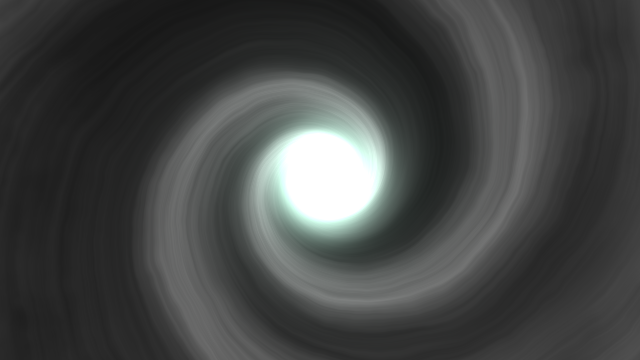
Reproduce this background procedurally as a Shadertoy shader.

```glsl
const float PI = 3.14159265;
const float SPIRAL_PITCH = 0.33;
const vec2 CORE_OFFSET = vec2(0.014, 0.002);
const vec3 GLOW_TINT = vec3(0.87, 1.09, 1.0);

float hash(vec2 cell) {
    return fract(sin(dot(cell, vec2(127.1, 311.7))) * 43758.5453);
}

float valueNoise(vec2 p) {
    vec2 cell = floor(p);
    vec2 f = fract(p);
    f = f * f * (3.0 - 2.0 * f);
    float low = mix(hash(cell), hash(cell + vec2(1.0, 0.0)), f.x);
    float high = mix(hash(cell + vec2(0.0, 1.0)), hash(cell + vec2(1.0)), f.x);
    return mix(low, high, f.y);
}

float fbm(vec2 p) {
    float sum = 0.0;
    float weight = 0.5;
    for (int octave = 0; octave < 4; octave++) {
        sum += weight * valueNoise(p);
        p = mat2(0.8, 0.6, -0.6, 0.8) * p * 2.0 + 7.3;
        weight *= 0.5;
    }
    return sum / 0.9375;
}

// Soft band around a spiral phase, with separate outer and inner falloff
float spiralBand(float phase, float center, float outerWidth, float innerWidth) {
    float d = mod(phase - center + PI, 2.0 * PI) - PI;
    float k = d / (d < 0.0 ? outerWidth : innerWidth);
    return exp(-k * k);
}

float radialGlow(float radius, float size) {
    float k = radius / size;
    return exp(-k * k);
}

// Noise drawn out along the spiral; seamless around the full turn
float streaks(float phase, float logRadius, float frequency) {
    vec2 direction = vec2(cos(phase), sin(phase));
    return fbm(direction * (frequency + 2.5 * logRadius) + 20.0);
}

void mainImage(out vec4 fragColor, in vec2 fragCoord) {
    vec2 p = (fragCoord - 0.5 * iResolution.xy) / iResolution.y - CORE_OFFSET;
    float radius = max(length(p), 0.001);
    float logRadius = log(radius);
    float phase = atan(p.y, p.x) - logRadius / SPIRAL_PITCH;

    // Uneven arm edges
    float cloud = fbm(p * 5.0 + 11.0);
    phase += 0.25 * (cloud - 0.5);

    // Two bright arms and the dark lane between them
    float armFade = 1.0 - 0.7 * smoothstep(0.55, 0.85, radius);
    float arms = spiralBand(phase, 5.85, 0.5, 0.95)
               + spiralBand(phase, 1.9, 0.55, 1.0);
    float lane = spiralBand(phase, 3.5, 0.8, 0.7);
    float gray = 0.13 + 0.27 * arms * armFade - 0.06 * lane;

    // Faint haze toward the borders
    gray += smoothstep(0.55, 1.0, radius) * (0.03 + 0.09 * cloud);

    // Fine swirling texture
    float fine = streaks(phase, logRadius, 14.0);
    float broad = streaks(phase, logRadius, 5.0);
    gray *= 1.0 + 0.28 * (fine - 0.5) + 0.3 * (broad - 0.5);

    // White core with a pale green rim
    float glow = 1.9 * radialGlow(radius, 0.12) + 0.15 * radialGlow(radius, 0.3);
    glow *= 1.0 + 0.25 * (broad - 0.5);
    vec3 color = vec3(gray) + glow * GLOW_TINT;

    fragColor = vec4(clamp(color, 0.0, 1.0), 1.0);
}
```
